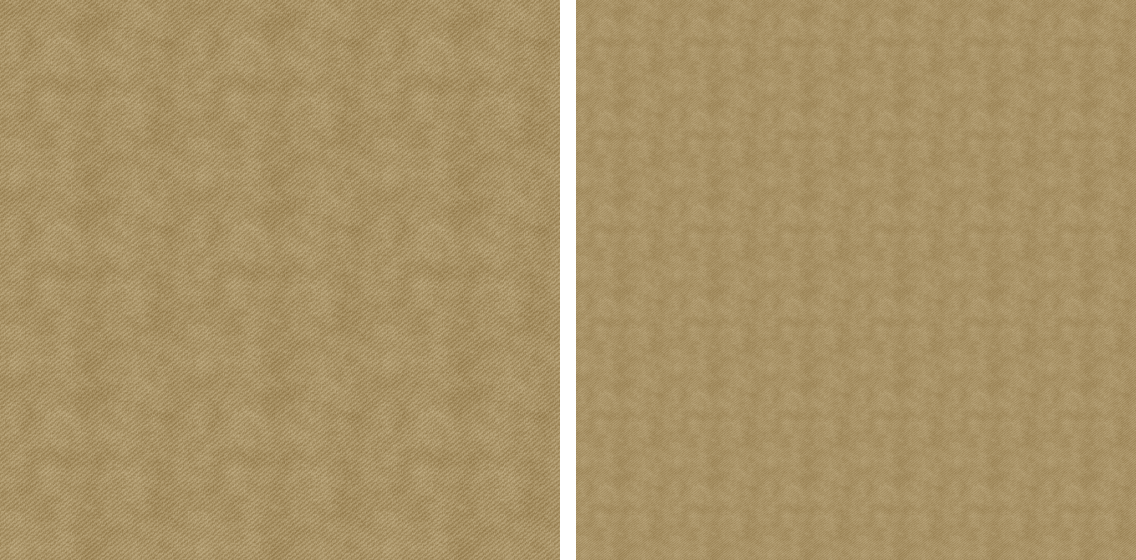
Left, the tile; right, the same tile 2 across and 2 down.
Write a Shadertoy shader that draws this texture.

```glsl
const vec3 SHADOW_TAN = vec3(0.620, 0.530, 0.350);
const vec3 MID_TAN    = vec3(0.660, 0.573, 0.400);
const vec3 LIGHT_TAN  = vec3(0.700, 0.620, 0.450);

const float TILES = 3.0;                  // cloth repeats across the canvas
const vec2  RIBS = vec2(32.0, 40.0);      // ribs per repeat, across and up
const float RIB_CONTRAST = 0.92;
const float RIB_SHARPNESS = 1.25;         // 1 is a plain wave
const float RIB_WOBBLE = 0.3;             // in rib widths
const vec2  WOBBLE_CELLS = vec2(80.0, 48.0);
const vec2  CLOUD_CELLS = vec2(5.0);      // coarsest fading patches per repeat
const int   CLOUD_OCTAVES = 5;
const float CLOUD_GAIN = 0.74;
const float CLOUD_CONTRAST = 0.95;
const vec2  FIBRE_CELLS = vec2(150.0, 110.0);
const float FIBRE_CONTRAST = 1.5;
const float TAU = 6.2831853;

uint scramble(uint n) {
    n = (n ^ (n >> 16)) * 0x7feb352du;
    n = (n ^ (n >> 15)) * 0x846ca68bu;
    return n ^ (n >> 16);
}

vec2 gradientAt(vec2 cell, vec2 period, uint seed) {
    uvec2 c = uvec2(mod(cell, period));
    uint h = scramble(c.x + scramble(c.y + scramble(seed)));
    float angle = TAU * float(h >> 8) / 16777216.0;
    return vec2(cos(angle), sin(angle));
}

// Gradient noise that wraps after a whole number of cells
float wrappedNoise(vec2 p, vec2 period, uint seed) {
    p *= period;
    vec2 cell = floor(p);
    vec2 f = p - cell;
    vec2 w = f * f * f * (f * (f * 6.0 - 15.0) + 10.0);
    vec2 e = vec2(1.0, 0.0);
    float a = dot(gradientAt(cell, period, seed), f);
    float b = dot(gradientAt(cell + e.xy, period, seed), f - e.xy);
    float c = dot(gradientAt(cell + e.yx, period, seed), f - e.yx);
    float d = dot(gradientAt(cell + e.xx, period, seed), f - e.xx);
    return mix(mix(a, b, w.x), mix(c, d, w.x), w.y);
}

// Soft worn patches, mottled at their edges
float clouds(vec2 p) {
    float sum = 0.0;
    float weight = 1.0;
    vec2 cells = CLOUD_CELLS;
    for (int i = 0; i < CLOUD_OCTAVES; i++) {
        sum += weight * wrappedNoise(p, cells, uint(i + 53));
        weight *= CLOUD_GAIN;
        cells *= 2.0;
    }
    return sum;
}

// Twill ribs rising to the right, with uneven edges
float ribs(vec2 p) {
    float wobble = RIB_WOBBLE * wrappedNoise(p, WOBBLE_CELLS, 3u);
    float wave = sin(TAU * (RIBS.x * p.x - RIBS.y * p.y + wobble));
    return clamp(RIB_SHARPNESS * wave, -1.0, 1.0);
}

void mainImage(out vec4 fragColor, in vec2 fragCoord) {
    vec2 p = TILES * fragCoord / iResolution.xy;

    float shade = RIB_CONTRAST * ribs(p)
                + CLOUD_CONTRAST * clouds(p)
                + FIBRE_CONTRAST * wrappedNoise(p, FIBRE_CELLS, 7u);

    // Shade -1 is shadow, 0 the middle tone, +1 light
    vec3 slope = 0.5 * (LIGHT_TAN - SHADOW_TAN);
    fragColor = vec4(clamp(MID_TAN + shade * slope, 0.0, 1.0), 1.0);
}
```
